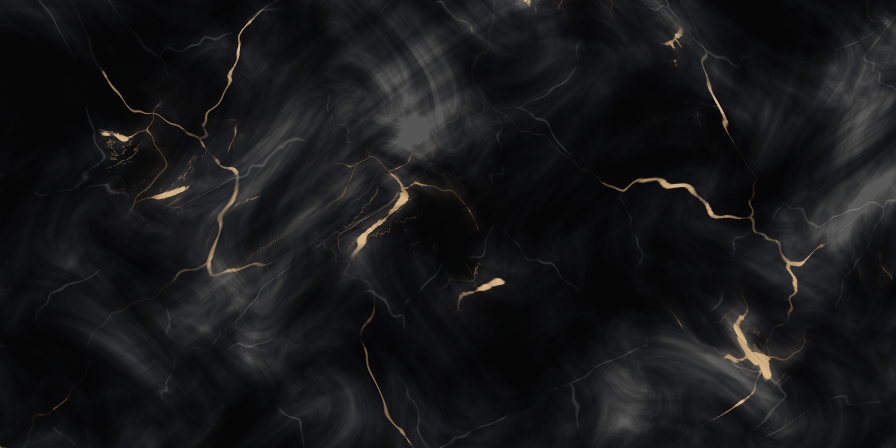
A WebGL 2 fragment shader for this texture:

```glsl
#version 300 es
precision highp float;
// Black marble with smoky grey clouds and branching gold veins.

uniform vec2 u_resolution;
out vec4 fragColor;

vec2 hash2(vec2 c) {
    return fract(sin(vec2(dot(c, vec2(127.1, 311.7)), dot(c, vec2(269.5, 183.3)))) * 43758.5);
}

// Layered sines, each layer folding the next; roughly -2 to 2
float clouds(vec2 p) {
    float sum = 0.0, gain = 0.5;
    for (int i = 0; i < 7; i++) {
        p += 0.6 * sin(p.yx * 1.3 + float(i));
        p = mat2(1.5, 1.1, -1.1, 1.5) * p;
        sum += gain * sin(p.x) * cos(p.y);
        gain *= 0.6;
    }
    return 3.2 * sum;
}

// Bends straight cell borders into ragged cracks
vec2 warp(vec2 p) {
    float size = 0.07, freq = 5.0;
    for (int i = 0; i < 5; i++) {
        vec2 slanted = p.yx + 0.4 * p * vec2(1.0, -1.0);
        p += size * sin(freq * slanted + float(i) * vec2(1.7, 2.3) + vec2(0.0, 1.0));
        size *= 0.46;
        freq *= 2.23;
    }
    return p;
}

// Cellular noise: x = distance to the nearest border, y = random tone of the cell
vec2 cells(vec2 p, float scale) {
    vec2 base = floor(p * scale), f = fract(p * scale);
    vec2 nearest = vec2(0.0), home = vec2(0.0);
    float best = 9.0, border = 9.0;
    for (int y = -1; y <= 1; y++)
    for (int x = -1; x <= 1; x++) {
        vec2 cell = vec2(x, y);
        vec2 r = cell + hash2(base + cell) - f;
        if (dot(r, r) < best) {
            best = dot(r, r);
            nearest = r;
            home = cell;
        }
    }
    for (int y = -2; y <= 2; y++)
    for (int x = -2; x <= 2; x++) {
        vec2 cell = home + vec2(x, y);
        vec2 r = cell + hash2(base + cell) - f;
        vec2 gap = r - nearest;
        if (dot(gap, gap) > 1e-5) border = min(border, dot(0.5 * (r + nearest), normalize(gap)));
    }
    return vec2(border / scale, hash2(base + home + 7.0).x);
}

// Soft zone around the segment a-b
float belt(vec2 p, vec2 a, vec2 b, float width) {
    vec2 ab = b - a;
    float d = length(p - a - ab * clamp(dot(p - a, ab) / dot(ab, ab), 0.0, 1.0)) / width;
    return exp(-d * d);
}

// Antialiased line that fades when thinner than a pixel
float vein(float d, float halfWidth) {
    float px = 1.0 / u_resolution.y;
    float line = 1.0 - smoothstep(max(halfWidth - px, 0.0), halfWidth + px, d);
    return line * min(1.0, 2.0 * halfWidth / px);
}

void main() {
    vec2 p = gl_FragCoord.xy / u_resolution.y;
    vec2 q = warp(p);
    float smoke = clouds(p * 2.0 + 1.0);
    float wisps = clouds(p * 7.0 + 3.0);
    float flow = smoothstep(-0.1, 1.1, clouds(p * 2.5 + 5.0));
    float swell = smoothstep(-0.7, 1.6, wisps);

    // Zones rich in gold, and the pale bed
    float cluster = belt(q, vec2(0.2, 0.75), vec2(0.95, 0.4), 0.1);
    cluster = max(cluster, belt(q, vec2(1.15, 1.0), vec2(1.56, 0.84), 0.08));
    cluster = max(cluster, belt(q, vec2(1.5, 0.26), vec2(1.95, 0.28), 0.11));
    cluster *= smoothstep(-1.2, 0.6, clouds(p * 4.0 + 9.0));
    float bed = belt(q, vec2(1.3, 0.2), vec2(1.85, 0.48), 0.13);

    vec2 crack = cells(q + 0.3, 1.5);
    vec2 shard = cells(q.yx + 4.0, 3.0);
    vec2 ring = cells(q + 2.0, 5.0);
    vec2 lace = cells(q + 0.02 * wisps, 14.0);

    // Stone: clouds, translucent shards and dark pits within the rings
    float tone = 0.6 * smoke + 0.5 * wisps - 0.15;
    tone += 1.1 * (shard.y - 0.5) * smoothstep(0.0, 0.04, shard.x);
    tone += 1.4 * bed + 0.5 * cluster;
    tone -= 1.5 * cluster * smoothstep(0.01, 0.05, ring.x) * step(0.4, ring.y);
    float grey = 0.066 * exp2(1.07 * clamp(tone, -1.3, 2.2));
    grey += 0.12 * vein(shard.x, 0.0015) * swell;
    vec3 color = grey * mix(vec3(0.94, 0.97, 1.12), vec3(1.0), smoothstep(0.08, 0.25, grey));

    // Brown halo, fine lace, then the bold gold
    color += vec3(0.08, 0.065, 0.04) * cluster * exp(-ring.x / 0.02);
    float fine = vein(lace.x, 0.0015) * smoothstep(0.2, 0.8, cluster) * swell;
    color = mix(color, vec3(0.5, 0.4, 0.27), 0.75 * fine);
    float bold = vein(crack.x, 0.0008 + 0.0035 * flow * (0.4 + swell)) * (0.12 + 0.88 * flow);
    float rich = vein(ring.x, 0.0005 + 0.013 * cluster * swell) * smoothstep(0.15, 0.5, cluster);
    vec3 gold = mix(vec3(0.55, 0.43, 0.29), vec3(0.84, 0.71, 0.53), swell);
    color = mix(color, gold, max(bold, rich));

    fragColor = vec4(color, 1.0);
}
```
